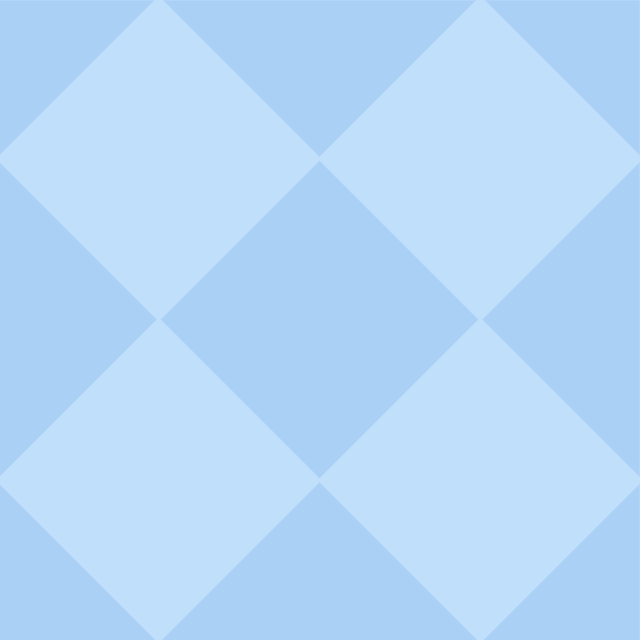
Write a three.js fragment shader that draws this pattern.

```glsl
varying vec2 vUv;

const vec3 LIGHT_BLUE = vec3(0.752, 0.873, 0.983);
const vec3 DEEP_BLUE = vec3(0.670, 0.815, 0.963);
const vec2 GRID_CENTRE = vec2(0.4993, 0.5007);
const float PITCH = 0.5026;          // spacing of diamond centres
const float HALF_DIAGONAL = 0.2546;  // slightly over half the pitch, so tips overlap
const float EDGE_SOFTNESS = 0.0012;
const float BORDER_WIDTH = 0.0015;   // hairline along the top and right
const float BORDER_STRENGTH = 0.4;

// Signed distance to a square standing on its corner
float diamondDistance(vec2 p, float halfDiagonal) {
  return (abs(p.x) + abs(p.y) - halfDiagonal) * inversesqrt(2.0);
}

void main() {
  // Two diamonds across and down
  vec2 cell = (fract((vUv - GRID_CENTRE) / PITCH) - 0.5) * PITCH;

  // Light diamonds on the deeper ground
  float d = diamondDistance(cell, HALF_DIAGONAL);
  float light = 1.0 - smoothstep(-EDGE_SOFTNESS, EDGE_SOFTNESS, d);

  // Faint light hairline at the top and right borders
  float inset = 1.0 - max(vUv.x, vUv.y);
  float border = 1.0 - smoothstep(0.5 * BORDER_WIDTH, 1.5 * BORDER_WIDTH, inset);
  light = max(light, border * BORDER_STRENGTH);

  gl_FragColor = vec4(mix(DEEP_BLUE, LIGHT_BLUE, light), 1.0);
}
```
